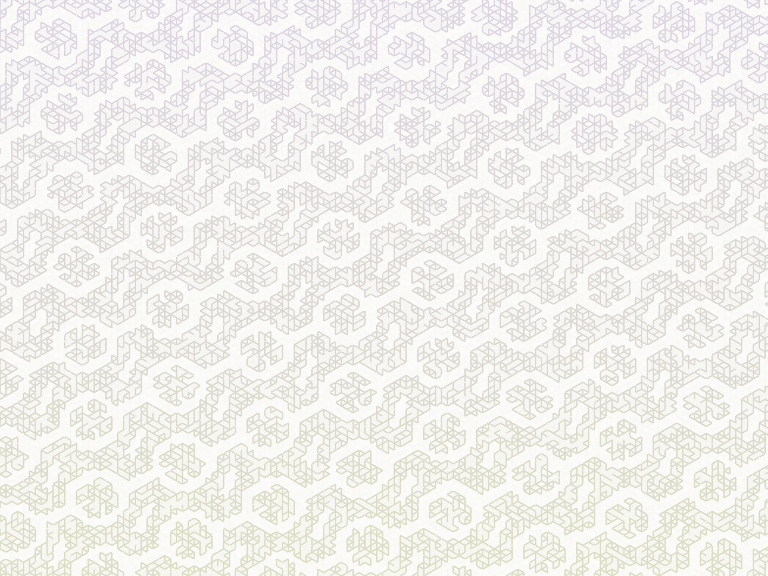
Reproduce this pattern procedurally as a WebGL 1 fragment shader.

```glsl
precision highp float;
// Pale paper with a labyrinth of blank bands between narrow strips of triangular ink mesh.
uniform vec2 u_resolution;

// Lengths are fractions of the canvas height.
const vec2 STEP_A = vec2(0.1476, 0.0608);   // lattice of the ornament
const vec2 STEP_B = vec2(-0.0120, 0.1330);
const vec2 ORIGIN = vec2(0.417, 0.790);
const float MESH = 0.0118;                  // edge of a mesh triangle
const float LINE_HALF = 0.0013;
const float LINE_BLUR = 0.0010;
const float CORE = 0.036;                   // inked heart of each ring
const float RING = 0.058;                   // outer size of the blank ring
const float CHANNEL = 0.012;                // half width of the links between rings
const float SEAM = 0.010;                   // half width of the slanted blank bars
const float SPUR = 0.0055;                  // half width of the cuts in the core
const float KEEP = 0.56;                    // share of inner mesh edges inked
const float FILL = 0.10;                    // wash between the lines
const float FAINT = 0.10;                   // ghost mesh on blank paper
const float GRAIN = 0.010;

const vec3 PAPER = vec3(0.986, 0.984, 0.976);
const vec3 INK_TOP = vec3(0.862, 0.832, 0.880);
const vec3 INK_MIDDLE = vec3(0.856, 0.842, 0.828);
const vec3 INK_BOTTOM = vec3(0.856, 0.865, 0.765);

float hash(vec2 p) {
  vec3 q = fract(p.xyx * vec3(0.1031, 0.1030, 0.0973));
  q += dot(q, q.yzx + 33.33);
  return fract((q.x + q.y) * q.z);
}

// Offset from the closest ring centre.
vec2 fromCentre(vec2 p) {
  p -= ORIGIN;
  float det = STEP_A.x * STEP_B.y - STEP_A.y * STEP_B.x;
  vec2 q = vec2(p.x * STEP_B.y - p.y * STEP_B.x,
                p.y * STEP_A.x - p.x * STEP_A.y) / det;
  vec2 base = floor(q + 0.5);
  vec2 best = vec2(1.0);
  for (int j = -1; j <= 1; j++) {
    for (int i = -1; i <= 1; i++) {
      vec2 k = base + vec2(float(i), float(j));
      vec2 d = p - k.x * STEP_A - k.y * STEP_B;
      if (dot(d, d) < dot(best, best)) best = d;
    }
  }
  return best;
}

// 1 where the ornament is inked, 0 on blank bands.
float inked(vec2 p) {
  vec2 d = fromCentre(p);
  vec2 a = abs(d * vec2(1.0, 1.12));
  float radius = max(max(a.x, a.y), (a.x + a.y) * 0.75);
  vec2 along = normalize(STEP_A);
  float across = abs(d.x * along.y - d.y * along.x);
  float forward = abs(dot(d, along));
  if (radius < CORE) {
    float cut = min(across, forward);
    return (cut < SPUR && radius > 0.015) ? 0.0 : 1.0;
  }
  if (radius < RING) return 0.0;
  // Slanted bar halfway to the diagonal neighbour.
  vec2 diagonal = STEP_A - STEP_B;
  float seam = 0.5 * length(diagonal) - abs(dot(d, normalize(diagonal)));
  return step(CHANNEL, across) * step(SEAM, seam);
}

vec2 meshToCanvas(vec2 s) {
  return MESH * vec2(s.x * 0.8660, s.y + 0.5 * s.x);
}

float segmentDistance(vec2 p, vec2 a, vec2 b) {
  vec2 ab = b - a;
  float t = clamp(dot(p - a, ab) / dot(ab, ab), 0.0, 1.0);
  return length(p - a - ab * t);
}

// Ink of one mesh edge: outlines are always drawn, inner edges by chance.
float edgeInk(vec2 p, vec2 s0, vec2 s1, vec2 centroid, float here, float pixel) {
  vec2 middle = 0.5 * (s0 + s1);
  float there = inked(meshToCanvas(2.0 * middle - centroid));
  float chance = hash(floor(middle * 2.0 + 0.5) + 7.0);
  float inner = mix(0.2, 1.0, step(chance, KEEP));
  float strength = mix(max(here, there), inner, here * there);
  strength = max(strength, FAINT * chance);
  float d = segmentDistance(p, meshToCanvas(s0), meshToCanvas(s1));
  float blur = max(LINE_BLUR, 0.5 * pixel);
  return strength * (1.0 - smoothstep(LINE_HALF - blur, LINE_HALF + blur, d));
}

void main() {
  float pixel = 1.0 / u_resolution.y;
  vec2 p = gl_FragCoord.xy * pixel;

  // Find the mesh triangle around this point.
  vec2 s = vec2(p.x * 1.1547, p.y - p.x * 0.57735) / MESH;
  vec2 cell = floor(s);
  vec2 f = s - cell;
  float upper = step(1.0, f.x + f.y);
  vec2 v0 = cell + upper;
  vec2 v1 = cell + vec2(1.0, 0.0);
  vec2 v2 = cell + vec2(0.0, 1.0);
  vec2 centroid = (v0 + v1 + v2) / 3.0;
  float here = inked(meshToCanvas(centroid));

  // Lines over a light wash.
  float lines = max(edgeInk(p, v0, v1, centroid, here, pixel),
                max(edgeInk(p, v1, v2, centroid, here, pixel),
                    edgeInk(p, v2, v0, centroid, here, pixel)));
  float facet = hash(cell * 2.0 + upper);
  float wash = FILL * here * mix(0.2, 1.8, facet);

  // Lavender at the top through grey to olive at the bottom.
  vec3 ink = mix(INK_BOTTOM, INK_MIDDLE, smoothstep(0.0, 0.55, p.y));
  ink = mix(ink, INK_TOP, smoothstep(0.55, 1.0, p.y));

  vec3 color = mix(PAPER, ink, max(lines, wash));
  color += GRAIN * (facet - 0.5);
  gl_FragColor = vec4(color, 1.0);
}
```
